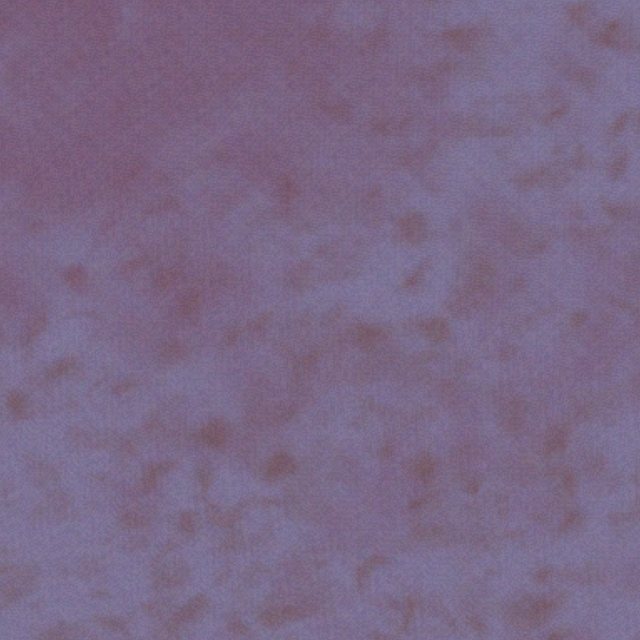
A WebGL 2 fragment shader for this texture:

```glsl
#version 300 es
precision highp float;

uniform vec2 u_resolution;
out vec4 fragColor;

float hash(vec2 p) {
    return fract(sin(dot(p, vec2(127.1, 311.7))) * 43758.55);
}

float valueNoise(vec2 p) {
    vec2 cell = floor(p);
    vec2 f = fract(p);
    f = f * f * (3.0 - 2.0 * f);
    float low = mix(hash(cell), hash(cell + vec2(1.0, 0.0)), f.x);
    float high = mix(hash(cell + vec2(0.0, 1.0)), hash(cell + vec2(1.0)), f.x);
    return mix(low, high, f.y);
}

float fbm(vec2 p, int octaves) {
    float sum = 0.0;
    float weight = 0.5;
    float total = 0.0;
    for (int i = 0; i < octaves; i++) {
        sum += weight * valueNoise(p);
        total += weight;
        weight *= 0.5;
        p = mat2(1.6, 1.2, -1.2, 1.6) * p + 17.3;
    }
    return sum / total;
}

// Soft tilted ellipses scattered on a jittered grid
float blotches(vec2 p, float density, float seed) {
    vec2 home = floor(p);
    float cover = 0.0;
    for (int y = -1; y <= 1; y++) {
        for (int x = -1; x <= 1; x++) {
            vec2 cell = home + vec2(x, y);
            vec2 id = cell + seed;
            vec2 center = cell + 0.15 + 0.7 * vec2(hash(id), hash(id + 41.7));
            float present = step(hash(id + 83.1), density);
            float angle = mix(-0.5, 1.3, hash(id + 12.9));
            float c = cos(angle);
            float s = sin(angle);
            vec2 d = mat2(c, -s, s, c) * (p - center);
            d /= vec2(mix(0.28, 0.55, hash(id + 29.3)), mix(0.2, 0.3, hash(id + 57.7)));
            float strength = mix(0.45, 1.0, hash(id + 66.2));
            cover = max(cover, present * strength * exp(-dot(d, d) * 1.3));
        }
    }
    return cover;
}

// Grain centred on zero, one value per colour channel
vec3 colorGrain(vec2 p) {
    return vec3(valueNoise(p), valueNoise(p + 71.3), valueNoise(p + 143.9)) - 0.5;
}

void main() {
    vec2 uv = gl_FragCoord.xy / u_resolution;

    vec3 lavender = vec3(0.490, 0.449, 0.585);
    vec3 mauve = vec3(0.474, 0.372, 0.488);
    vec3 brown = vec3(0.458, 0.352, 0.400);
    vec3 plum = vec3(0.470, 0.335, 0.435);

    // Mauve wash, heaviest in the upper left and broken by paler patches
    float corner = 1.0 - smoothstep(0.1, 0.85, length((uv - vec2(0.08, 0.98)) * vec2(0.95, 1.1)));
    float cloud = fbm(uv * 9.0 + 3.1, 4);
    float wash = clamp(corner * 0.88 + (cloud - 0.46) * 1.9, 0.0, 1.0);
    vec3 color = mix(lavender, mauve, wash);

    // Blurred brown patches with ragged outlines
    vec2 warp = vec2(fbm(uv * 26.0, 3), fbm(uv * 26.0 + 31.0, 3)) - 0.5;
    vec2 warped = uv + warp * 0.04;
    float spots = blotches(warped * 13.0, 0.5, 5.0);
    float smallSpots = blotches(warped * 20.0 + 0.4, 0.4, 23.0);
    float haze = smoothstep(0.48, 0.75, fbm(uv * vec2(15.0, 19.0) + 9.0, 3));
    float stain = clamp(spots * 0.85 + smallSpots * 0.45 + haze * 0.35, 0.0, 1.0);
    color = mix(color, mix(brown, plum, corner), stain * mix(0.92, 0.68, corner));

    // Faint chroma mottling and fine sensor grain
    color += colorGrain(uv * 75.0) * vec3(0.016, 0.013, 0.022);
    color += colorGrain(uv * 190.0 + 7.0) * vec3(0.024, 0.018, 0.026);
    color += (valueNoise(uv * 383.0 + 19.0) - 0.5) * 0.058;

    // Sparse bright specks
    float speck = smoothstep(0.93, 1.0, valueNoise(uv * 260.0 + 53.0));
    color += speck * vec3(0.04, 0.035, 0.04);

    fragColor = vec4(clamp(color, 0.0, 1.0), 1.0);
}
```
